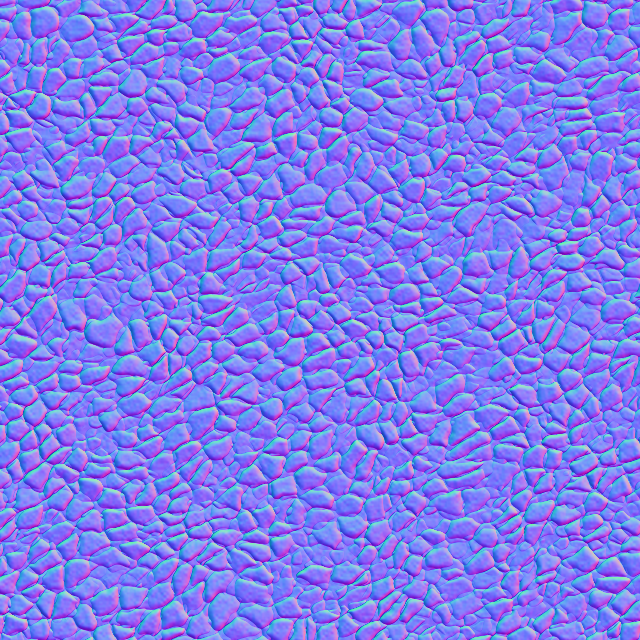
Give the GLSL for this texture map, as a WebGL 2 fragment shader.

```glsl
#version 300 es
precision highp float;

uniform vec2 u_resolution;
out vec4 fragColor;

vec3 hash3(vec2 p) {
    vec3 q = fract(p.xyx * vec3(0.1031, 0.1030, 0.0973));
    q += dot(q, q.yxz + 33.33);
    return fract((q.xxy + q.yzz) * q.zyx);
}

float noise(vec2 p) {
    vec2 cell = floor(p), f = fract(p);
    f = f * f * (3.0 - 2.0 * f);
    float low = mix(hash3(cell).x, hash3(cell + vec2(1, 0)).x, f.x);
    float high = mix(hash3(cell + vec2(0, 1)).x, hash3(cell + 1.0).x, f.x);
    return mix(low, high, f.y);
}

// Stone centre relative to p, with its size weight in z
vec3 stoneAt(vec2 cell, vec2 p) {
    vec3 rnd = hash3(cell + 100.0);
    return vec3(cell + 0.5 + 0.85 * (rnd.xy - 0.5) - p, 0.24 * rnd.z);
}

// Height of one layer of packed stones with rounded corners
float stones(vec2 p) {
    vec2 home = floor(p), owner = home;
    vec3 stone = vec3(0);
    float nearest = 1e3;
    for (int y = -1; y <= 1; y++)
    for (int x = -1; x <= 1; x++) {
        vec2 cell = home + vec2(x, y);
        vec3 s = stoneAt(cell, p);
        float d = dot(s.xy, s.xy) - s.z;
        if (d < nearest) { nearest = d; owner = cell; stone = s; }
    }

    // Soft minimum of the distances to all shared borders
    float sum = 0.0;
    for (int y = -2; y <= 2; y++)
    for (int x = -2; x <= 2; x++) {
        if (x == 0 && y == 0) continue;
        vec3 s = stoneAt(owner + vec2(x, y), p);
        float border = (dot(s.xy, s.xy) - s.z - nearest) / (2.0 * length(s.xy - stone.xy));
        sum += exp(-17.0 * border);
    }
    float inside = clamp((-log(sum) / 17.0 - 0.01) / 0.36, 0.0, 1.0);
    float dome = 1.0 - pow(1.0 - inside, 3.0);

    // Every stone has its own height and tilt
    vec3 rnd = hash3(owner + 371.0);
    float top = mix(0.25, 1.15, smoothstep(0.0, 0.4, rnd.z));
    return dome * (top - dot(1.7 * (rnd.xy - 0.5), stone.xy));
}

float height(vec2 uv) {
    vec2 warp = vec2(noise(uv * 9.0), noise(uv * 9.0 + 40.0)) - 0.5;
    vec2 rough = vec2(noise(uv * 70.0), noise(uv * 70.0 + 90.0)) - 0.5;
    vec2 p = uv + 0.035 * warp + 0.005 * rough;
    p = mat2(0.91, -0.41, 0.41, 0.91) * p;
    float relief = max(stones(p * vec2(27, 35) + 20.0),
                       0.45 * stones(p * vec2(46, 58) + 70.0));
    float grain = 0.0011 * noise(uv * 105.0) + 0.0007 * noise(uv * 210.0 + 15.0);
    return 0.0062 * relief + grain;
}

void main() {
    vec2 uv = gl_FragCoord.xy / u_resolution.y;
    float e = 0.0016;

    // Surface normal from the height slope, packed into colour
    float h = height(uv);
    vec2 slope = vec2(height(uv + vec2(e, 0)), height(uv + vec2(0, e))) - h;
    vec3 normal = normalize(vec3(-slope / e, 1.0));
    fragColor = vec4(0.5 + 0.5 * normal - vec3(0.005, 0.01, 0.01), 1.0);
}
```
